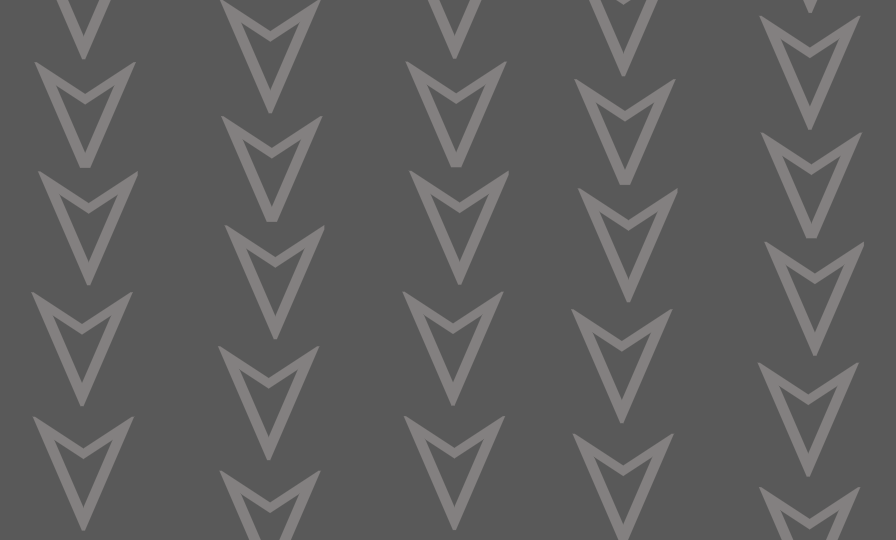
Reproduce this pattern procedurally as a WebGL 2 fragment shader.

```glsl
#version 300 es
precision highp float;
// Five columns of hollow, notched arrowheads pointing down on flat grey.
// Each head is a distance to two mirrored edges, hollowed by a stroke width;
// all columns share one uneven row rhythm and differ only by an offset.

#define CANVAS vec2(768.0, 460.0)  // design units across and down
#define APEX_DEPTH 100.0           // where the side edges would meet
#define SIDE_SLOPE 2.3             // steepness of the side edges
#define NOTCH_DEPTH 27.0           // notch below the ear tops
#define NOTCH_SLOPE 0.65           // steepness of the notch edges
#define SIDE_STROKE 9.1
#define NOTCH_STROKE 7.6
#define GROUND_COLOR vec3(0.349, 0.349, 0.349)
#define ARROW_COLOR vec3(0.514, 0.502, 0.500)

uniform vec2 u_resolution;
out vec4 outColor;

const int COLUMNS = 5;
const int ROWS = 6;

// Column offset: right, down
const vec2 columnOffset[COLUMNS] = vec2[COLUMNS](
  vec2(0.0, 0.0), vec2(160.0, 46.0), vec2(318.0, -0.5),
  vec2(462.7, 14.5), vec2(622.5, 60.0));

// Row: centre x, ear top y, cut height, cut on the right
const vec4 rowShape[ROWS] = vec4[ROWS](
  vec4(72.0, -146.0, 97.0, 44.0), vec4(71.7, -46.5, 97.0, 44.0),
  vec4(73.0, 53.0, 90.0, 44.0), vec4(76.0, 146.0, 97.0, 42.0),
  vec4(70.3, 249.0, 97.0, 44.0), vec4(71.5, 355.0, 97.0, 44.0));

// Signed distance, positive on the stroke; q is measured down from the ears
float arrowhead(vec2 q, float height, float rightCut) {
  float x = abs(q.x);
  float side = (APEX_DEPTH - q.y - SIDE_SLOPE * x)
             / length(vec2(SIDE_SLOPE, 1.0));
  float notch = (q.y - NOTCH_DEPTH + NOTCH_SLOPE * x)
              / length(vec2(NOTCH_SLOPE, 1.0));
  float hollow = min(side - SIDE_STROKE, notch - NOTCH_STROKE);
  float outline = min(side, notch);
  // Blunt the ears and the tip
  float cut = min(min(q.y, height - q.y), rightCut - q.x);
  return min(min(outline, cut), -hollow);
}

void main() {
  vec2 uv = gl_FragCoord.xy / u_resolution;
  vec2 p = vec2(uv.x, 1.0 - uv.y) * CANVAS;
  float pixel = CANVAS.x / u_resolution.x;

  // Nearest stroke over all columns and rows
  float stroke = -1000.0;
  for (int c = 0; c < COLUMNS; c++) {
    for (int r = 0; r < ROWS; r++) {
      vec4 row = rowShape[r];
      vec2 q = p - columnOffset[c] - row.xy;
      stroke = max(stroke, arrowhead(q, row.z, row.w));
    }
  }

  // Smooth the edge over about one pixel
  float cover = smoothstep(-0.7, 0.7, stroke / pixel);
  outColor = vec4(mix(GROUND_COLOR, ARROW_COLOR, cover), 1.0);
}
```
